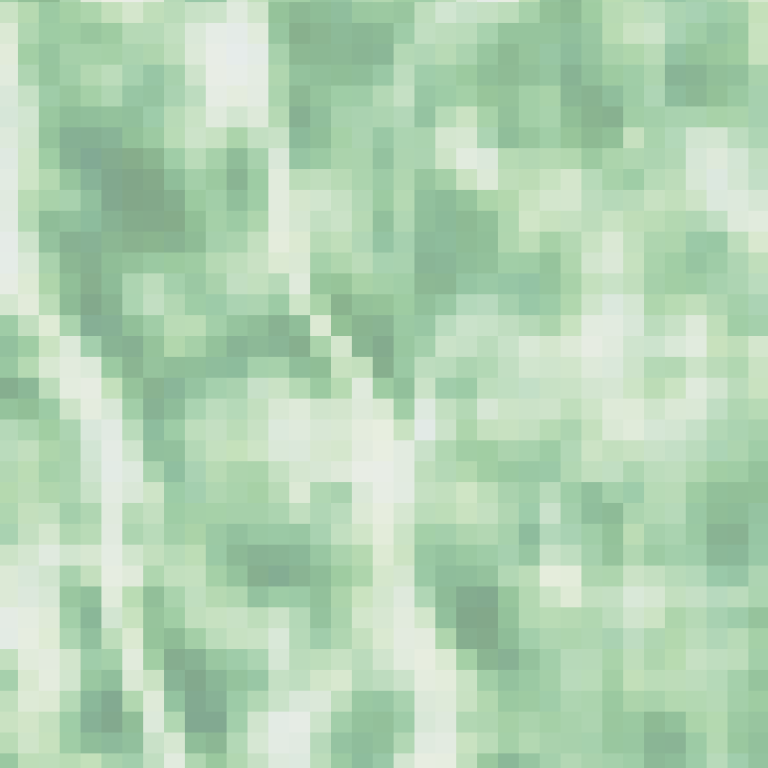
Give the GLSL for this texture, as a WebGL 1 fragment shader.

```glsl
precision highp float;
// Blocky pale veins meandering down over mottled soft green patches.
uniform vec2 u_resolution;

float hash(vec2 p) {
    p = fract(p * vec2(0.1031, 0.1137));
    p += dot(p, p.yx + 33.33);
    return fract((p.x + p.y) * p.x * 37.7);
}

float noise(vec2 p) {
    vec2 i = floor(p), f = fract(p);
    f = f * f * (3.0 - 2.0 * f);
    return mix(mix(hash(i), hash(i + vec2(1.0, 0.0)), f.x),
               mix(hash(i + vec2(0.0, 1.0)), hash(i + 1.0), f.x), f.y);
}

// Noise on a turned lattice, centred on zero with unit deviation.
float mottle(vec2 p) {
    return (noise(mat2(0.8, 0.6, -0.6, 0.8) * p) - 0.5) / 0.214;
}

// Distance to the nearest of the long steep veins.
float veinDistance(vec2 p) {
    float across = p.x + 0.27 * p.y + 0.13 * (noise(p * 4.5 + 71.0) - 0.5);
    return abs(fract((across - 0.22) / 0.36 + 0.5) - 0.5) * 0.36;
}

// Thin pale branches along the mid level of a noise field.
float branches(vec2 p) {
    return 1.0 - smoothstep(0.0, 0.13, abs(noise(p * 6.5 + 23.0) - 0.5));
}

// Brightness spread over 0..1 by a logistic curve.
float brightness(vec2 p) {
    float calm = smoothstep(0.58, 0.82, p.x + 0.27 * p.y);
    float d = veinDistance(p);
    float vein = exp(-d * d / 0.0008) * mix(1.0, 0.4, calm);
    float flank = smoothstep(0.03, 0.06, d) * (1.0 - smoothstep(0.07, 0.12, d));
    float z = mottle(p * 10.5 + 11.0) * mix(0.9, 0.6, calm)
            + 0.5 * mottle(p * 20.0 + 47.0)
            + 1.1 * branches(p) - 0.35 * flank * (1.0 - calm) - 0.2;
    z = mix(z, 1.9 + 0.15 * z, vein);
    return 1.0 / (1.0 + exp(-1.35 * z));
}

vec3 greenRamp(float v) {
    vec3 c = vec3(0.50, 0.64, 0.54);
    c = mix(c, vec3(0.56, 0.74, 0.60), clamp(v / 0.135, 0.0, 1.0));
    c = mix(c, vec3(0.62, 0.80, 0.65), clamp((v - 0.135) / 0.175, 0.0, 1.0));
    c = mix(c, vec3(0.71, 0.85, 0.71), clamp((v - 0.31) / 0.245, 0.0, 1.0));
    c = mix(c, vec3(0.80, 0.89, 0.78), clamp((v - 0.555) / 0.225, 0.0, 1.0));
    return mix(c, vec3(0.91, 0.93, 0.90), clamp((v - 0.78) / 0.18, 0.0, 1.0));
}

// One flat block, with a slight drift between yellow and blue green.
vec3 blockColor(vec2 cell, float blocks) {
    vec2 p = (cell + 0.5) / blocks;
    float tint = 0.5 * hash(cell + 90.0) + noise(p * 16.0 + 130.0) - 0.75;
    return greenRamp(brightness(p)) + tint * vec3(0.015, 0.01, -0.03);
}

void main() {
    float blocks = 36.8;
    float side = min(u_resolution.x, u_resolution.y);
    vec2 g = gl_FragCoord.xy / side * blocks + vec2(0.14, 0.3) - 0.5;
    vec2 cell = floor(g);

    // Blend neighbouring blocks over a narrow seam.
    vec2 w = clamp((fract(g) - 0.5) * side / blocks + 0.5, 0.0, 1.0);
    vec3 color = vec3(0.0);
    for (int y = 0; y < 2; y++) {
        for (int x = 0; x < 2; x++) {
            vec2 corner = vec2(float(x), float(y));
            vec2 share = mix(1.0 - w, w, corner);
            color += share.x * share.y * blockColor(cell + corner, blocks);
        }
    }
    gl_FragColor = vec4(color, 1.0);
}
```
